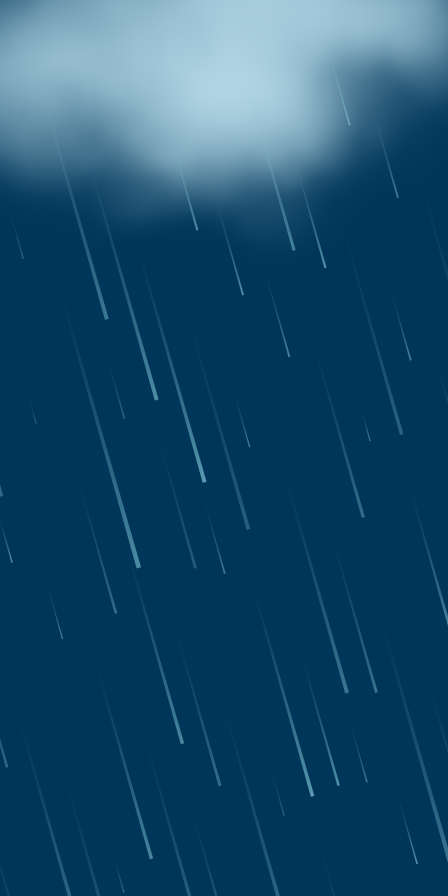
Give the GLSL for this background, as a Shadertoy shader.

```glsl
// Slanted rain streaks falling from a soft pale cloud over deep navy

const vec3 NAVY = vec3(0.0, 0.21, 0.35);
const vec3 CLOUD = vec3(0.76, 0.90, 0.95);
const vec3 RAIN = vec3(0.48, 0.75, 0.82);
const vec2 FALL = vec2(0.273, 0.962); // unit direction, y points down
const int DROPS = 58;

float hash(float n) {
    return fract(sin(n * 12.9898) * 43758.5453);
}

float noise(vec2 p) {
    vec2 cell = floor(p);
    vec2 f = fract(p);
    f = f * f * (3.0 - 2.0 * f);
    float n = cell.x + cell.y * 57.0;
    return mix(mix(hash(n), hash(n + 1.0), f.x),
               mix(hash(n + 57.0), hash(n + 58.0), f.x), f.y);
}

float fbm(vec2 p) {
    float sum = 0.0;
    float gain = 0.5;
    for (int i = 0; i < 3; i++) {
        sum += gain * noise(p);
        p = p * 2.0 + 7.3;
        gain *= 0.5;
    }
    return sum;
}

// Soft elliptical puff
float puff(vec2 p, vec2 center, vec2 radius) {
    vec2 d = (p - center) / radius;
    return exp(-dot(d, d));
}

float cloudCover(vec2 p) {
    vec2 drift = vec2(fbm(p * 5.0), fbm(p * 5.0 + 19.0)) - 0.44;
    vec2 q = p + 0.09 * drift;
    float density = 1.35 * puff(q, vec2(0.50, 0.19), vec2(0.19, 0.13));
    density += 1.20 * puff(q, vec2(0.60, 0.00), vec2(0.28, 0.15));
    density += 0.95 * puff(q, vec2(0.10, 0.16), vec2(0.27, 0.12));
    density += 0.55 * puff(q, vec2(0.68, 0.28), vec2(0.14, 0.10));
    density += 0.45 * puff(q, vec2(0.42, 0.33), vec2(0.14, 0.09));
    density += 0.50 * puff(q, vec2(0.90, 0.04), vec2(0.16, 0.12));
    density += 0.25 * puff(q, vec2(0.06, 0.32), vec2(0.16, 0.09));
    density += 0.40 * puff(q, vec2(0.22, 0.00), vec2(0.25, 0.10));
    density += 0.07 * puff(q, vec2(0.30, 0.45), vec2(0.09, 0.05));
    density += 0.06 * puff(q, vec2(0.62, 0.47), vec2(0.10, 0.06));
    return 1.0 - exp(-1.35 * density * (0.75 + 0.5 * fbm(p * 4.0 + 3.0)));
}

// Tapered streak that brightens from its tail to its square head
float streak(vec2 p, vec2 tail, float len, float width, float pixel) {
    vec2 d = p - tail;
    float along = dot(d, FALL);
    float across = abs(d.x * FALL.y - d.y * FALL.x);
    float t = clamp(along / len, 0.0, 1.0);
    float halfWidth = 0.5 * width * mix(0.5, 1.0, t);
    float body = clamp((halfWidth - across) / pixel + 0.5, 0.0, 1.0);
    float head = clamp((len - along) / pixel + 0.5, 0.0, 1.0);
    return body * min(1.0, 2.0 * halfWidth / pixel) * head * pow(t, 1.4);
}

void mainImage(out vec4 fragColor, in vec2 fragCoord) {
    // Width 1, height 2, measured down from the top left
    float pixel = 2.0 / iResolution.y;
    vec2 p = vec2(fragCoord.x, iResolution.y - fragCoord.y) * pixel;

    vec3 color = mix(NAVY, CLOUD, cloudCover(p));

    // Rain: columns step by the golden ratio, rows are evenly spread
    for (int i = 0; i < DROPS; i++) {
        float id = float(i) + 1.0;
        float size = hash(id);
        float row = (id - hash(id + 91.0)) / float(DROPS);
        vec2 tail = vec2(1.2 * fract(id * 0.618 + 0.15) - 0.2, 0.05 + 1.9 * row);
        float len = mix(0.07, 0.68, size);
        float width = mix(0.0025, 0.0105, size);
        float opacity = mix(0.3, 0.75, hash(id + 37.0));
        color = mix(color, RAIN, opacity * streak(p, tail, len, width, pixel));
    }

    fragColor = vec4(color, 1.0);
}
```
